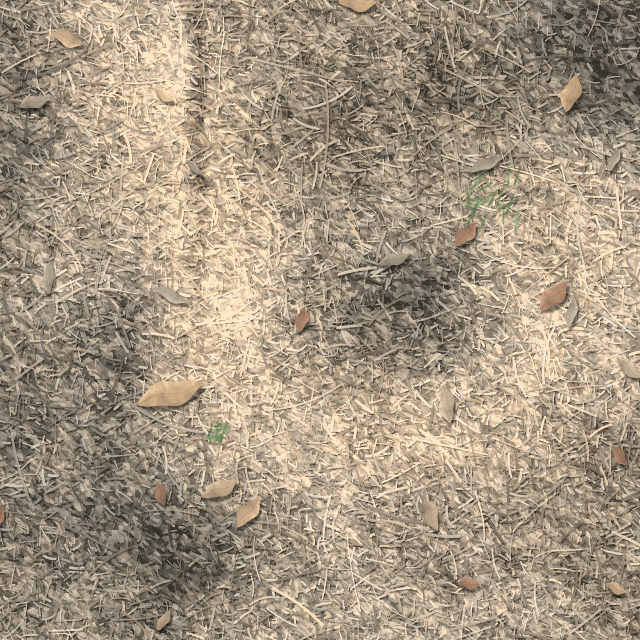
A Shadertoy shader for this texture:

```glsl
// Dry straw and fallen leaves on dark soil in dappled sunlight, with small green tufts.

const vec3 SHADE = vec3(0.30, 0.272, 0.23);
const vec3 SUNLIT = vec3(0.93, 0.86, 0.768);
const vec3 TAN_LEAF = vec3(0.80, 0.68, 0.54);
const vec3 GREY_LEAF = vec3(0.66, 0.62, 0.55);
const vec3 RUST_LEAF = vec3(0.64, 0.50, 0.41);
const vec3 GRASS = vec3(0.36, 0.49, 0.32);
const float GRAIN_ANGLE = -0.6;

float hash(vec2 p) {
    vec3 q = fract(p.xyx * 0.1031);
    q += dot(q, q.yzx + 33.33);
    return fract((q.x + q.y) * q.z);
}

vec2 hash2(vec2 p) { return vec2(hash(p), hash(p + 57.3)); }

// Coordinates of p in a frame whose x axis points along the angle
vec2 turn(vec2 p, float angle) {
    float c = cos(angle), s = sin(angle);
    return vec2(c * p.x + s * p.y, c * p.y - s * p.x);
}

// Layered, warped sines: soft irregular patches around zero
float waves(vec2 p) {
    float sum = 0.0, amp = 0.5;
    for (int i = 0; i < 5; i++) {
        p = turn(p, 1.1) * 1.55 + 2.3;
        p += 0.6 * sin(p.yx * 0.8);
        sum += amp * sin(p.x) * sin(p.y + 0.7);
        amp *= 0.75;
    }
    return sum;
}

// Cellular noise: distance to the nearest chip and its random tone
vec2 chips(vec2 p) {
    vec2 cell = floor(p), best = vec2(9.0, 0.0);
    for (int j = -1; j <= 1; j++)
    for (int i = -1; i <= 1; i++) {
        vec2 id = cell + vec2(i, j);
        float d = length(id + hash2(id) - p);
        if (d < best.x) best = vec2(d, hash(id + 19.7));
    }
    return best;
}

float spot(vec2 p, vec2 centre, vec2 radius) {
    vec2 q = (p - centre) / radius;
    return exp(-dot(q, q));
}

float strand(vec2 q, float len, float width, float soft) {
    float d = length(vec2(max(abs(q.x) - len, 0.0), q.y)) - width;
    return 1.0 - smoothstep(-soft, soft, d);
}

// Scatters bent straws, each with a shadow; ground holds tone and warmth
vec2 addStraw(vec2 ground, vec2 uv, float scale, float density, float seed, float soft) {
    vec2 cell = floor(uv * scale);
    for (int j = -1; j <= 1; j++)
    for (int i = -1; i <= 1; i++) {
        vec2 id = cell + vec2(i, j), key = id + seed;
        vec2 shape = hash2(key + 3.1), look = hash2(key + 8.6);
        float angle = GRAIN_ANGLE + (hash(key + 5.2) - 0.5) * 2.7;
        vec2 q = turn(uv - (id + hash2(key)) / scale, angle);
        q.y += (shape.x - 0.5) * 0.5 * q.x * q.x * scale;
        float len = mix(0.25, 0.8, shape.y) / scale;
        float width = mix(0.0008, 0.0022, look.x * look.x) + 0.008 / (scale * scale);
        float chance = hash(key + 13.4);
        float present = smoothstep(chance - 0.08, chance + 0.08, density);
        vec2 drop = turn(vec2(0.0015, -0.0022), angle);
        ground.x -= 0.22 * present * strand(q - drop, len, width, soft * 1.6);
        float tone = mix(0.26, 1.0, look.y) + 0.08 * q.y / width;
        ground = mix(ground, vec2(tone, shape.x * 1.6 - 0.7), 0.9 * present * strand(q, len, width, soft));
    }
    return ground;
}

// A lens-shaped leaf with a wavy rim, a midrib and a shadow
vec3 addLeaf(vec3 col, vec2 offset, float angle, vec2 size, vec3 tint, float soft) {
    vec2 q = turn(offset, angle);
    vec2 s = q - turn(vec2(0.003, -0.006), angle);
    q.y += 0.15 * size.y * sin(q.x * 5.0 / size.x);
    float rim = abs(q.y) - size.y * (1.0 - pow(abs(q.x / size.x), 2.0));
    float shadowRim = abs(s.y) - size.y * (1.0 - pow(abs(s.x / size.x), 2.0));
    col *= 1.0 - 0.45 * (1.0 - smoothstep(-0.003, 0.003, shadowRim));
    float rib = 1.0 - smoothstep(0.0, 0.002, abs(q.y));
    vec3 face = tint * (1.0 + 0.14 * q.y / size.y - 0.08 * rib + 0.12 * waves(q * 90.0));
    return mix(col, face, 1.0 - smoothstep(-soft, soft, rim));
}

vec3 scatterLeaves(vec3 col, vec2 uv, float scale, float density, float light, float soft) {
    vec2 cell = floor(uv * scale);
    for (int j = -1; j <= 1; j++)
    for (int i = -1; i <= 1; i++) {
        vec2 id = cell + vec2(i, j), kind = hash2(id + 41.0);
        if (hash(id + 71.0) > density) continue;
        vec3 tint = mix(GREY_LEAF, kind.x > 0.85 ? RUST_LEAF : TAN_LEAF, smoothstep(0.2, 0.8, kind.x));
        vec2 size = vec2(1.0, mix(0.3, 0.5, kind.x)) * mix(0.14, 0.28, kind.y) / scale;
        col = addLeaf(col, uv - (id + hash2(id + 23.0)) / scale, kind.y * 40.0, size, tint * (1.0 + 0.4 * light), soft);
    }
    return col;
}

vec3 addTuft(vec3 col, vec2 uv, vec2 centre, float radius, float soft) {
    for (int i = 0; i < 18; i++) {
        vec2 r = hash2(vec2(i, 4.0) + centre * 90.0), k = hash2(vec2(i, 9.0));
        vec2 q = turn(uv - centre - (r - 0.5) * radius * 2.0, 0.3 + k.x * 1.5);
        col = mix(col, GRASS * mix(0.75, 1.35, k.y), 0.6 * strand(q, radius * 0.35, 0.0018, soft));
    }
    return col;
}

void mainImage(out vec4 fragColor, in vec2 fragCoord) {
    vec2 uv = fragCoord / iResolution.y;
    float soft = max(0.0009, 0.6 / iResolution.y);

    // Bare soil and dappled light
    float mottling = waves(uv * 3.0 + 1.7), clumps = waves(uv * 10.0 + 5.0);
    float soil = spot(uv, vec2(0.96, 0.91), vec2(0.17, 0.14)) + 0.85 * spot(uv, vec2(0.65, 0.52), vec2(0.13, 0.09))
        + 0.75 * spot(uv, vec2(0.07, 0.25), vec2(0.18, 0.22)) + 0.7 * spot(uv, vec2(0.27, 0.13), vec2(0.14, 0.1))
        + 0.5 * spot(uv, vec2(0.21, 0.48), vec2(0.07, 0.1)) + 0.5 * spot(uv, vec2(0.03, 0.8), vec2(0.07, 0.2));
    soil = clamp(soil * (1.0 + 0.8 * clumps), 0.0, 1.0);
    float sun = spot(uv, vec2(0.34, 0.55), vec2(0.1, 0.22)) + 0.75 * spot(uv, vec2(0.62, 0.33), vec2(0.22, 0.11))
        + 0.7 * spot(uv, vec2(0.86, 0.6), vec2(0.12, 0.25)) + 0.7 * spot(uv, vec2(0.23, 0.83), vec2(0.13, 0.17));
    float stripe = spot(uv, vec2(0.312 + 0.004 * sin(uv.y * 30.0), 0.8), vec2(0.014, 0.32));
    float light = 0.36 * sun + 0.17 * mottling + 0.12 * clumps - 0.46 * soil - 0.36 * stripe + 0.06;

    // Crumbled litter
    vec2 grain = turn(uv, GRAIN_ANGLE) * vec2(0.6, 1.0);
    vec2 coarse = chips(grain * 80.0), fine = chips(grain * 190.0 + 31.0);
    vec2 ground = vec2(0.12 + 0.38 * coarse.y + 0.5 * fine.y - 0.18 * coarse.x, coarse.y - 0.4);

    // Straw from fine to long
    float scale = 100.0;
    for (int i = 0; i < 9; i++) {
        float density = (0.74 - 0.06 * float(i)) * (1.0 - 0.6 * soil);
        ground = addStraw(ground, uv, scale, density, float(i) * 37.0, soft);
        scale *= 0.74;
    }
    float texture0 = 0.5 + (ground.x - 0.48) * 1.12;
    float tone = clamp(texture0 + light, -0.12, 1.08);
    float warmth = ground.y * 0.8 + 0.6 * sun - 0.7 * soil;
    vec3 col = mix(SHADE, SUNLIT, tone) * (1.0 + warmth * vec3(0.06, 0.0, -0.07));

    // Leaves and tufts
    col = scatterLeaves(col, uv, 9.0, 0.27, light, soft);
    col = addLeaf(col, uv - vec2(0.265, 0.385), 0.25, vec2(0.055, 0.02), TAN_LEAF, soft);
    col = addTuft(col, uv, vec2(0.77, 0.69), 0.042, soft);
    col = addTuft(col, uv, vec2(0.34, 0.325), 0.014, soft);
    fragColor = vec4(clamp(col, 0.0, 1.0), 1.0);
}
```
